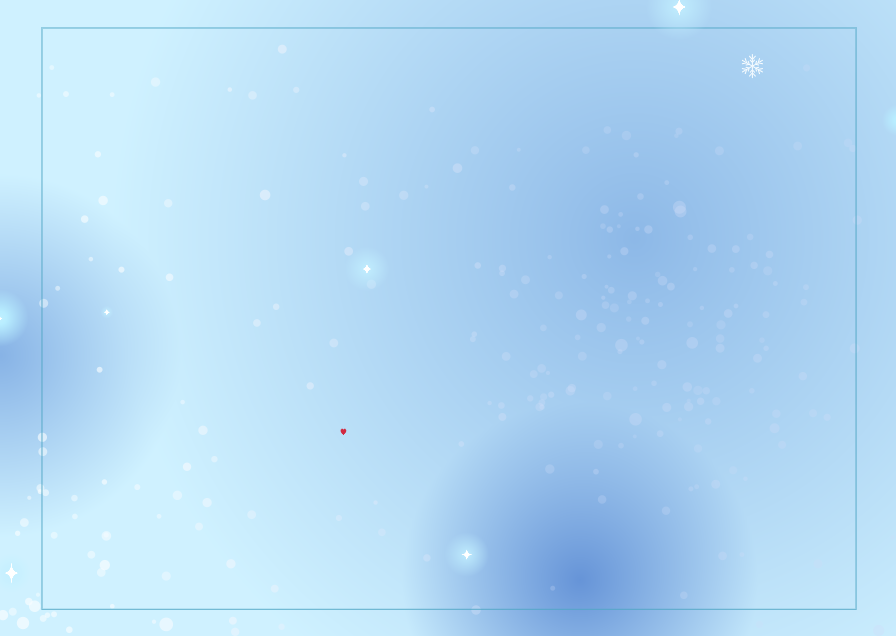
Write a WebGL 1 fragment shader that draws this background.

```glsl
precision highp float;
// Pale blue winter card: soft blue glows, drifting snow dots, sparkles and a thin frame.
uniform vec2 u_resolution;

float pixel; // size of one pixel in canvas heights

vec2 hash2(float n) {
  vec3 q = fract(n * vec3(0.1031, 0.1030, 0.0973));
  q += dot(q, q.yzx + 33.33);
  return fract((q.xx + q.yz) * q.zy);
}

// Coverage of a shape from its signed distance
float fill(float d) {
  return clamp(0.5 - d / pixel, 0.0, 1.0);
}

float segment(vec2 p, vec2 a, vec2 b) {
  vec2 ab = b - a;
  return length(p - a - ab * clamp(dot(p - a, ab) / dot(ab, ab), 0.0, 1.0));
}

// Four-pointed star with a soft halo
vec3 sparkle(vec3 color, vec2 p, float size, float halo) {
  float glow = max(0.0, 1.0 - length(p) / halo);
  color = mix(color, vec3(0.76, 0.94, 1.0), 0.9 * glow);
  vec2 root = sqrt(abs(p * vec2(1.25, 1.0)));
  float reach = root.x + root.y;
  return mix(color, vec3(1.0), fill((reach * reach - size) * 0.6));
}

// Six arms, each with two pairs of side twigs
float snowflake(vec2 p, float size) {
  float angle = atan(p.x, p.y);
  angle = abs(mod(angle + 0.5236, 1.0472) - 0.5236);
  vec2 q = length(p) * vec2(sin(angle), cos(angle)) / size;
  float d = segment(q, vec2(0.0), vec2(0.0, 1.0));
  d = min(d, segment(q, vec2(0.0, 0.58), vec2(0.25, 0.86)));
  d = min(d, segment(q, vec2(0.0, 0.32), vec2(0.18, 0.52)));
  return fill((d - 0.045) * size);
}

void main() {
  pixel = 1.0 / u_resolution.y;
  vec2 p = gl_FragCoord.xy * pixel;

  // Wide gradient around the upper right
  float far = clamp(length(p - vec2(0.998, 0.625)) / 0.82, 0.0, 1.0);
  vec3 color = mix(vec3(0.55, 0.72, 0.905), vec3(0.81, 0.945, 1.0), pow(far, 0.9));

  // Blue glows on the left and at the bottom
  float left = max(0.0, 1.0 - length(p - vec2(0.0, 0.441)) / 0.285);
  color = mix(color, vec3(0.53, 0.70, 0.90), left);
  float bottom = max(0.0, 1.0 - length(p - vec2(0.912, 0.088)) / 0.28);
  color = mix(color, vec3(0.40, 0.58, 0.845), bottom);

  // Snow: a broad scatter, a cluster on the right, a few at the lower left
  for (int i = 0; i < 230; i++) {
    float n = float(i);
    vec2 a = hash2(n + 1.7);
    vec2 b = hash2(n + 311.3);
    vec2 spot = a * vec2(1.407, 0.93);
    if (i > 95) spot = vec2(0.65, 0.12) + (a + b) * vec2(0.35, 0.345);
    if (i > 203) spot = a * b * vec2(0.42, 0.42);
    vec2 look = hash2(n + 727.1);
    float radius = mix(0.003, 0.0075, look.x) + 0.0035 * step(0.93, look.y);
    float shade = smoothstep(0.1, 1.0, spot.x);
    vec3 snow = mix(vec3(0.97, 0.99, 1.0), vec3(0.81, 0.86, 0.97), shade);
    float alpha = mix(0.72, 0.34, shade) * mix(0.65, 1.0, look.y);
    color = mix(color, snow, alpha * fill(length(p - spot) - radius));
  }

  // Half-hidden halos on both sides
  float halo = max(0.0, 1.0 - length(p - vec2(0.0, 0.5)) / 0.045);
  halo = max(halo, 1.0 - length(p - vec2(1.412, 0.811)) / 0.025);
  color = mix(color, vec3(0.72, 0.93, 1.0), min(1.0, 1.3 * halo));

  // Thin teal frame
  vec2 edge = abs(p - vec2(0.706, 0.499)) - vec2(0.640, 0.457);
  float frame = abs(max(edge.x, edge.y)) - 0.0008;
  color = mix(color, vec3(0.31, 0.65, 0.77), 0.9 * fill(frame));

  // Sparkles
  color = sparkle(color, p - vec2(1.068, 0.989), 0.018, 0.052);
  color = sparkle(color, p - vec2(0.577, 0.577), 0.012, 0.035);
  color = sparkle(color, p - vec2(0.734, 0.128), 0.012, 0.035);
  color = sparkle(color, p - vec2(0.168, 0.509), 0.008, 0.010);
  color = sparkle(color, p - vec2(0.018, 0.099), 0.018, 0.030);
  color = sparkle(color, p - vec2(0.0, 0.499), 0.006, 0.010);

  // Snowflake
  color = mix(color, vec3(0.97, 0.99, 1.0), snowflake(p - vec2(1.183, 0.896), 0.018));

  // Tiny red heart
  vec2 h = (p - vec2(0.540, 0.321)) / 0.0044;
  h.y -= 0.6 * sqrt(abs(h.x)) - 0.2;
  color = mix(color, vec3(0.82, 0.16, 0.25), fill((length(h) - 1.0) * 0.0044));

  gl_FragColor = vec4(color, 1.0);
}
```
